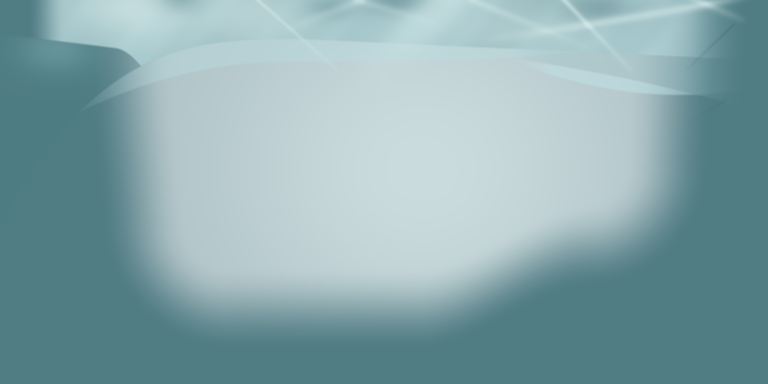
This background is drawn by a Shadertoy shader. Its source:

```glsl
// A pale, soft-edged panel on teal, crowned by a bright veil of glassy arcs and rays.
// The panel is a blurred rounded distance field; crescents are bands between curves,
// and the veil is shaded by layered sines, soft glows and thin tapered strokes.

const vec3 TEAL       = vec3(0.315, 0.485, 0.515);
const vec3 DEEP_TEAL  = vec3(0.300, 0.490, 0.510);
const vec3 PANEL      = vec3(0.675, 0.750, 0.768);
const vec3 PANEL_CORE = vec3(0.793, 0.860, 0.868);
const vec3 VEIL       = vec3(0.640, 0.775, 0.790);
const vec3 HIGHLIGHT  = vec3(0.830, 0.910, 0.910);
const float PANEL_BLUR   = 0.115;
const float PANEL_CORNER = 0.20;
const float STREAK_GAIN  = 0.025;

// Soft elliptical spot, 1 at its centre
float glow(vec2 p, vec2 centre, vec2 radius) {
    vec2 q = (p - centre) / radius;
    return exp(-dot(q, q));
}

// Soft stroke from a to b, fading toward b
float ray(vec2 p, vec2 a, vec2 b, float width) {
    vec2 ab = b - a;
    float t = clamp(dot(p - a, ab) / dot(ab, ab), 0.0, 1.0);
    float d = length(p - a - ab * t) / width;
    return exp(-d * d) * (1.0 - 0.8 * t);
}

// Antialiased coverage of the region above a curve
float above(float y, float curve) {
    float soft = max(0.004, 0.75 / iResolution.y);
    return smoothstep(-soft, soft, y - curve);
}

// Blurred panel whose floor rises toward the right
float panelMask(vec2 p) {
    float left = 0.415 - 0.10 * p.y;
    float right = 1.71 + 0.05 * p.y;
    float floorY = mix(0.195, 0.36, smoothstep(1.08, 1.55, p.x));
    vec2 q = vec2(max(left - p.x, p.x - right), floorY - p.y) + PANEL_CORNER;
    float d = length(max(q, 0.0)) + min(max(q.x, q.y), 0.0) - PANEL_CORNER;
    return smoothstep(PANEL_BLUR, -PANEL_BLUR, d);
}

// Diagonal satin variation
float streaks(vec2 p) {
    float u = p.x - 0.8 * p.y, sum = 0.0, gain = 1.0;
    for (int i = 0; i < 4; i++) {
        sum += gain * sin(u * 9.0 * exp2(float(i)) + 1.7 * float(i) + sin(p.y * 5.0));
        gain *= 0.55;
    }
    return sum;
}

void mainImage(out vec4 fragColor, in vec2 fragCoord) {
    vec2 p = fragCoord / iResolution.y;
    float x = p.x, y = p.y;

    // Panel with a bright core
    float core = glow(p, vec2(1.10, 0.56), vec2(0.55, 0.50));
    vec3 color = mix(TEAL, mix(PANEL, PANEL_CORE, core), panelMask(p));

    // Curves bounding the veil and its crescents
    float crown = 0.898 - 0.24 * pow(max(0.78 - x, 0.0) / 0.62, 3.0)
                - 0.046 * max(x - 0.78, 0.0);
    float inner = 0.84 - 0.16 * pow(max(0.75 - x, 0.0) / 0.6, 2.0)
                + 0.10 * pow(max(x - 1.0, 0.0), 2.0);
    float leftRim = 0.897 - 0.12 * (x - 0.117);
    float rightTop = 0.845 - 0.15 * (x - 1.35) - 0.10 * (x - 1.35) * (x - 1.35);
    float rightLow = 0.753 + 0.47 * (x - 1.77) * (x - 1.77);
    float sideFade = smoothstep(0.07, 0.17, x) * smoothstep(1.95, 1.66, x);

    // Dark wedge under the left rim
    float wedge = above(y, crown) * (1.0 - above(y, leftRim));
    color = mix(color, DEEP_TEAL, 0.5 * wedge * smoothstep(0.5, 0.2, x));
    color += 0.09 * wedge * glow(p, vec2(0.15, 0.87), vec2(0.10, 0.06));

    // Veil shading: light pools and darker gaps
    vec3 veil = VEIL + STREAK_GAIN * streaks(p);
    float light = 0.75 * glow(p, vec2(0.33, 0.98), vec2(0.16, 0.08))
                + 0.50 * glow(p, vec2(0.66, 0.96), vec2(0.13, 0.09))
                + 0.30 * glow(p, vec2(1.34, 0.92), vec2(0.18, 0.07));
    float shade = 0.42 * glow(p, vec2(0.47, 1.01), vec2(0.06, 0.04))
                + 0.55 * glow(p, vec2(1.04, 1.00), vec2(0.09, 0.035))
                + 0.35 * glow(p, vec2(0.86, 0.98), vec2(0.06, 0.03))
                + 0.45 * glow(p, vec2(1.56, 0.98), vec2(0.09, 0.04));
    veil = mix(veil, HIGHLIGHT, min(light, 1.0));
    veil = mix(veil, TEAL, shade);
    float veilMask = above(y, max(crown, leftRim - 0.3 * smoothstep(0.3, 0.6, x)));
    color = mix(color, veil, 0.92 * veilMask * sideFade);

    // Translucent crescents
    float crescent = above(y, inner) * (1.0 - above(y, crown));
    color = mix(color, VEIL + 0.08, 0.50 * crescent * smoothstep(0.10, 0.55, x));
    float start = smoothstep(1.32, 1.46, x);
    float between = above(y, rightTop) * (1.0 - above(y, crown));
    color = mix(color, VEIL, 0.45 * between * start * sideFade);
    float rightBand = above(y, rightLow) * (1.0 - above(y, rightTop));
    color = mix(color, VEIL + 0.11, 0.55 * rightBand * start * smoothstep(1.95, 1.7, x));
    float tail = above(y, max(rightTop, rightLow)) * smoothstep(1.70, 1.80, x);
    color += 0.035 * tail * smoothstep(1.96, 1.8, x);

    // Broad beam and fine rays
    float beams = 0.65 * ray(p, vec2(1.18, 1.02), vec2(0.99, 0.83), 0.055)
                + 0.60 * ray(p, vec2(0.66, 1.01), vec2(0.875, 0.82), 0.005)
                + 0.70 * ray(p, vec2(1.46, 1.01), vec2(1.64, 0.82), 0.007)
                + 0.45 * ray(p, vec2(1.23, 1.00), vec2(1.52, 0.88), 0.010)
                + 0.40 * ray(p, vec2(0.94, 1.00), vec2(0.74, 0.92), 0.012)
                + 0.35 * ray(p, vec2(0.93, 1.00), vec2(1.13, 0.94), 0.010);
    float sweep = y - (0.895 + 0.13 * (x - 1.25) + 0.05 * (x - 1.25) * (x - 1.25));
    beams += 0.55 * exp(-pow(sweep / 0.012, 2.0)) * smoothstep(1.2, 1.55, x)
           * smoothstep(2.0, 1.8, x);
    beams += 0.45 * ray(p, vec2(1.79, 1.01), vec2(1.93, 0.95), 0.010);
    color = mix(color, HIGHLIGHT, min(beams, 0.9));

    // Dark hairlines at the right
    float hairs = ray(p, vec2(1.91, 0.935), vec2(1.79, 0.82), 0.004)
                + 0.6 * ray(p, vec2(1.89, 0.74), vec2(1.81, 0.69), 0.004);
    color = mix(color, DEEP_TEAL * 0.85, 0.35 * min(hairs, 1.0));

    fragColor = vec4(clamp(color, 0.0, 1.0), 1.0);
}
```
